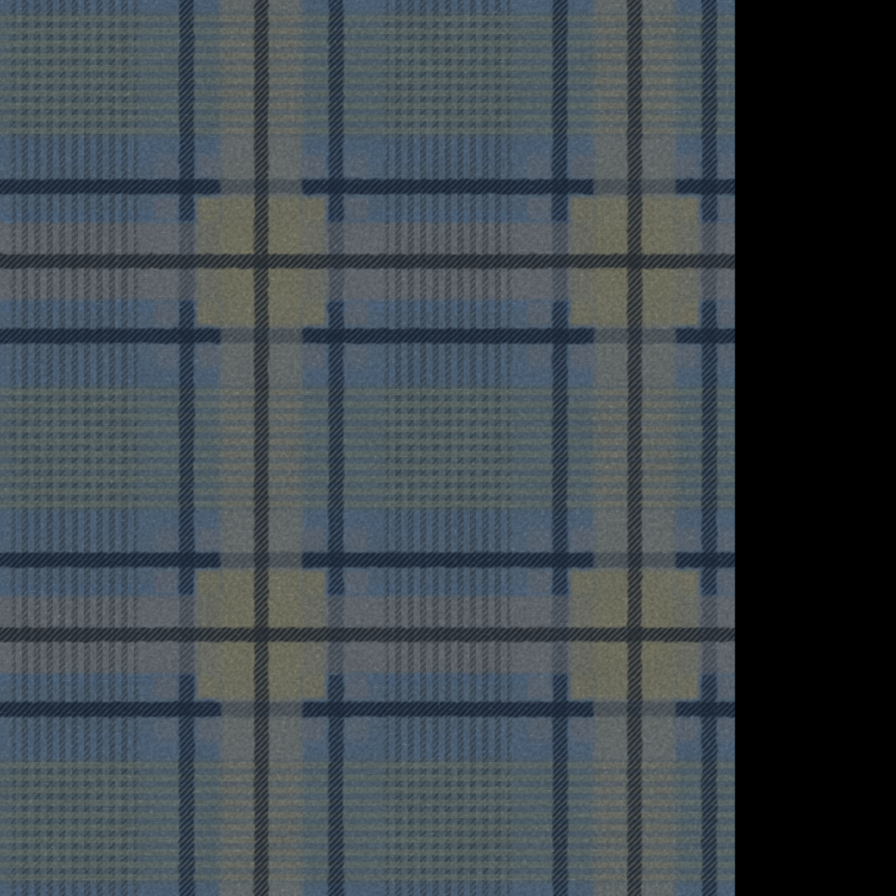
This texture is drawn by a WebGL 2 fragment shader. Its source:

```glsl
#version 300 es
precision highp float;

uniform vec2 u_resolution;
out vec4 fragColor;

const float TAU = 6.2831853;
const float REPEATS = 2.4;       // plaid repeats across the canvas
const float CLOTH_EDGE = 0.8203; // cloth ends here, black beyond
const float FINE = 30.0;         // fine check lines per repeat
const float TWILL = 60.0;        // twill ribs per repeat

const vec3 BLUE = vec3(0.295, 0.362, 0.425);
const vec3 SKY = vec3(0.285, 0.365, 0.455);
const vec3 SAGE = vec3(0.325, 0.380, 0.390);
const vec3 GREY = vec3(0.370, 0.388, 0.405);
const vec3 TAN = vec3(0.400, 0.410, 0.395);
const vec3 OLIVE = vec3(0.430, 0.425, 0.345);
const vec3 MAUVE = vec3(0.375, 0.385, 0.405);
const vec3 NAVY = vec3(0.105, 0.150, 0.215);
const vec3 CHARCOAL = vec3(0.140, 0.165, 0.195);

vec2 hashGradient(vec2 cell) {
  vec3 h = fract(cell.xyx * vec3(0.1031, 0.1030, 0.0973));
  h += dot(h, h.yzx + 33.33);
  float angle = TAU * fract((h.x + h.y) * h.z);
  return vec2(cos(angle), sin(angle));
}

float gradientNoise(vec2 p) {
  vec2 i = floor(p), f = fract(p);
  vec2 w = f * f * f * (f * (f * 6.0 - 15.0) + 10.0);
  vec2 e = vec2(0.0, 1.0);
  float a = dot(hashGradient(i), f);
  float b = dot(hashGradient(i + e.yx), f - e.yx);
  float c = dot(hashGradient(i + e.xy), f - e.xy);
  float d = dot(hashGradient(i + e.yy), f - e.yy);
  return mix(mix(a, b, w.x), mix(c, d, w.x), w.y);
}

float band(float d, float center, float halfWidth, float soft) {
  return 1.0 - smoothstep(halfWidth - soft, halfWidth + soft, abs(d - center));
}

// Distance from the middle dark line of the nearest repeat, 0 to 0.5
vec2 mirrorDistance(vec2 p) {
  return abs(fract(p - 0.2) - 0.5);
}

// Two weak stripes on either side of each outer dark line
float flank(float d) {
  return band(d, 0.14, 0.030, 0.010) + 0.75 * band(d, 0.256, 0.030, 0.012);
}

float fineLines(float x) {
  return smoothstep(-0.35, 0.35, cos(TAU * FINE * x));
}

vec3 groundColor(vec2 d, vec2 zone) {
  vec3 color = mix(BLUE, SAGE, zone.y * (0.55 + 0.25 * zone.x));
  float warpBand = band(d.x, 0.0, 0.110, 0.015);
  float weftBand = band(d.y, 0.0, 0.103, 0.010);
  color = mix(color, SKY, 0.7 * band(d.y, 0.118, 0.017, 0.008));
  color = mix(color, SKY, 0.4 * band(d.y, 0.295, 0.035, 0.010));
  color = mix(color, GREY, 0.9 * weftBand);
  color = mix(color, TAN, 0.8 * warpBand);
  color = mix(color, OLIVE, 0.7 * warpBand * band(d.y, 0.0, 0.170, 0.010));
  // Square patches where the flanking stripes cross
  color = mix(color, MAUVE, 0.75 * flank(d.x) * flank(d.y));
  float corner = band(d.x, 0.14, 0.030, 0.010) * band(d.y, 0.0, 0.170, 0.010);
  return mix(color, OLIVE, 0.75 * corner * (1.0 - 0.35 * weftBand));
}

vec3 addFineCheck(vec3 color, vec2 p, vec2 zone, float twill) {
  float column = fineLines(p.x) * zone.x;
  float row = fineLines(p.y) * zone.y;
  float gap = (1.0 - fineLines(p.y)) * zone.y;
  color = mix(color, OLIVE, 0.28 * gap);
  color = mix(color, BLUE * 0.88, 0.35 * row);
  float dashes = column * mix(1.0, 0.35 + 0.65 * row, zone.y);
  return mix(color, CHARCOAL, dashes * mix(0.18, 0.42, twill));
}

vec3 addDarkLines(vec3 color, vec2 d, float twill) {
  vec2 fade = vec2(band(d.y, 0.0, 0.108, 0.006), band(d.x, 0.0, 0.110, 0.006));
  float warpSide = band(d.x, 0.2, 0.020, 0.005) * mix(1.0, 0.45, fade.x);
  float weftSide = band(d.y, 0.2, 0.020, 0.005) * mix(1.0, 0.38, fade.y);
  float warpMain = band(d.x, 0.0, 0.019, 0.005);
  float weftMain = band(d.y, 0.0, 0.019, 0.005);
  color = mix(color, NAVY, warpSide * mix(0.40, 0.82, twill));
  color = mix(color, CHARCOAL, warpMain * mix(0.48, 0.90, twill));
  color = mix(color, NAVY, weftSide * mix(0.65, 0.98, twill));
  return mix(color, CHARCOAL, weftMain * mix(0.58, 0.97, twill));
}

void main() {
  vec2 uv = gl_FragCoord.xy / u_resolution;
  vec2 p = vec2(uv.x, 1.0 - uv.y) * REPEATS;

  // Slightly uneven threads
  vec2 wobble = vec2(gradientNoise(p * 45.0), gradientNoise(p * 45.0 + 71.3));
  vec2 d = mirrorDistance(p + 0.005 * wobble);
  vec2 zone = smoothstep(0.325, 0.340, d);
  float rib = cos(TAU * TWILL * (p.x + p.y) + 1.2 * gradientNoise(p * 30.0));
  float twill = smoothstep(-0.8, 0.8, rib);

  vec3 color = groundColor(d, zone);
  color = addFineCheck(color, p, zone, twill);
  color = addDarkLines(color, d, twill);

  // Woollen grain, pale fibres and soft mottling
  float grain = gradientNoise(p * 85.0) + 0.8 * gradientNoise(p * 140.0 + 19.7);
  float fibre = smoothstep(0.25, 0.6, gradientNoise(p * vec2(65.0, 105.0) + 43.1));
  float mottle = gradientNoise(p * 9.0 + 5.3);
  color *= 1.0 + 0.13 * grain + 0.04 * mottle + 0.025 * (0.5 - twill);
  color += 0.045 * fibre;

  float pixel = 1.0 / u_resolution.x;
  float cloth = 1.0 - smoothstep(CLOTH_EDGE - pixel, CLOTH_EDGE + pixel, uv.x);
  fragColor = vec4(color * cloth, 1.0);
}
```
